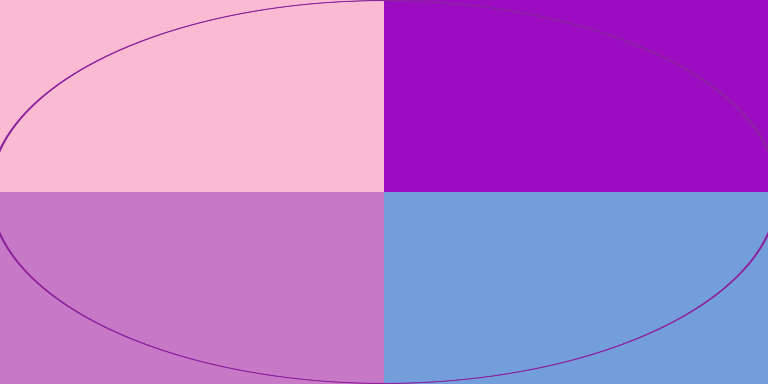
A WebGL 2 fragment shader for this background:

```glsl
#version 300 es
precision highp float;

uniform vec2 u_resolution;
out vec4 fragColor;

#define PINK vec3(0.98, 0.73, 0.82)
#define VIOLET vec3(0.61, 0.05, 0.76)
#define ORCHID vec3(0.78, 0.47, 0.78)
#define BLUE vec3(0.45, 0.62, 0.85)
#define LINE_COLOR vec3(0.55, 0.14, 0.62)
#define RADII vec2(1.025, 0.997)
#define LINE_HALF_WIDTH 0.003

// Four flat panels that meet at the centre
vec3 quadrants(vec2 p, vec2 pixel) {
    vec2 side = clamp(p / pixel + 0.5, 0.0, 1.0);
    vec3 lower = mix(ORCHID, BLUE, side.x);
    vec3 upper = mix(PINK, VIOLET, side.x);
    return mix(lower, upper, side.y);
}

// Coverage of a thin ellipse outline, wider toward its flanks
float ellipseLine(vec2 p, vec2 pixel) {
    vec2 q = p / RADII;
    float radius = length(q);
    vec2 slope = q / (RADII * max(radius, 0.001));
    float blur = 0.5 * length(slope * pixel);
    float d = abs(radius - 1.0) - LINE_HALF_WIDTH;
    return 1.0 - smoothstep(-blur, blur, d);
}

void main() {
    // Canvas spans -1 to 1 on both axes
    vec2 p = 2.0 * gl_FragCoord.xy / u_resolution - 1.0;
    vec2 pixel = 2.0 / u_resolution;

    vec3 color = quadrants(p, pixel);
    color = mix(color, LINE_COLOR, ellipseLine(p, pixel));
    fragColor = vec4(color, 1.0);
}
```
